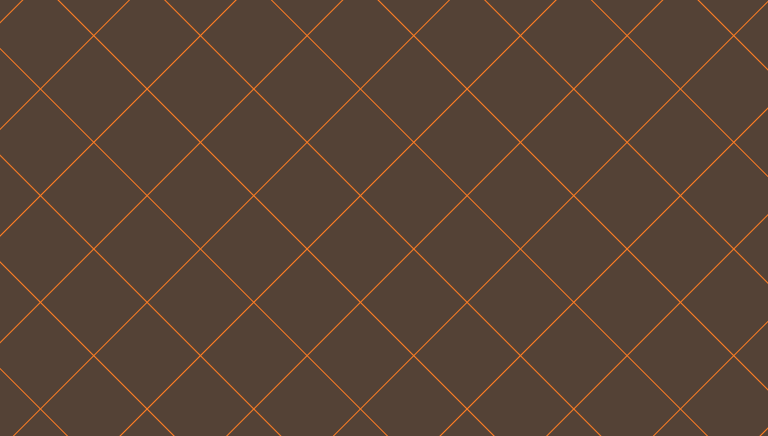
Reproduce this pattern procedurally as a Shadertoy shader.

```glsl
// Diagonal lattice of thin orange lines on a flat brown ground.

// Lengths are fractions of the canvas width.
const float REPEATS_ACROSS = 7.2;               // diamonds along the width
const float LINE_WIDTH = 0.00137;
const vec2 CROSSING = vec2(-0.0307, 0.0291);    // one crossing, from the centre
const vec3 GROUND_COLOR = vec3(0.330, 0.260, 0.211);
const vec3 LINE_COLOR = vec3(1.0, 0.49, 0.14);

// Share of a pixel-wide window covered by a line at signed distance d.
vec2 lineCoverage(vec2 d, float pixel) {
    vec2 upper = min(d + 0.5 * pixel, vec2(0.5 * LINE_WIDTH));
    vec2 lower = max(d - 0.5 * pixel, vec2(-0.5 * LINE_WIDTH));
    return clamp((upper - lower) / pixel, 0.0, 1.0);
}

void mainImage(out vec4 fragColor, in vec2 fragCoord) {
    float pixel = 1.0 / iResolution.x;
    vec2 p = (fragCoord - 0.5 * iResolution.xy) * pixel - CROSSING;

    // Turn by 45 degrees so both line families follow the axes.
    vec2 diagonal = vec2(p.x + p.y, p.x - p.y) * sqrt(0.5);

    // Signed distance to the nearest line of each family.
    float spacing = sqrt(0.5) / REPEATS_ACROSS;
    vec2 d = (fract(diagonal / spacing + 0.5) - 0.5) * spacing;

    // Union of the two families.
    vec2 coverage = lineCoverage(d, pixel);
    float lattice = 1.0 - (1.0 - coverage.x) * (1.0 - coverage.y);

    fragColor = vec4(mix(GROUND_COLOR, LINE_COLOR, lattice), 1.0);
}
```
